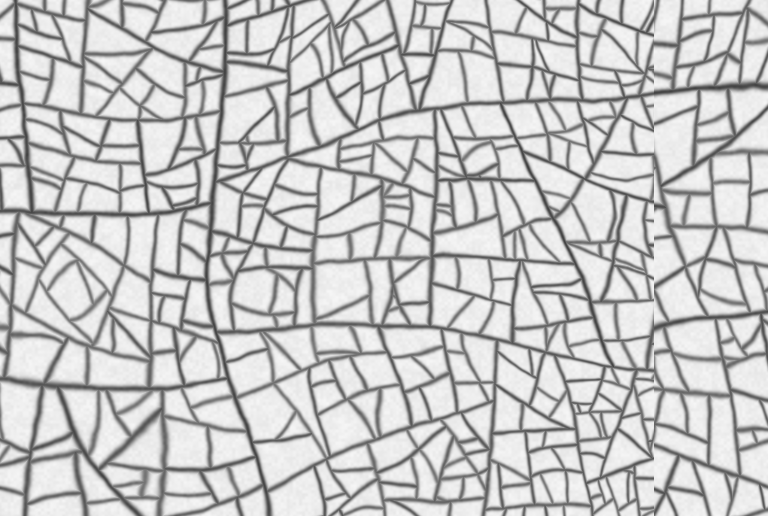
Reproduce this texture procedurally as a WebGL 2 fragment shader.

```glsl
#version 300 es
precision highp float;
// Craquelure: a pale glaze split into small plates by soft dark cracks.

uniform vec2 u_resolution;
out vec4 fragColor;

// Lengths are in canvas heights, areas in heights squared.
const float TILE_WIDTH = 1.267;    // the sheet ends here and a new one begins
const float MARGIN = 0.2;          // extra sheet around the tile, hidden by the warp
const float PLATE_AREA_MIN = 0.0030;
const float PLATE_AREA_MAX = 0.0085;
const float SHARD_AREA = 0.0013;   // limit for the few finely broken plates
const float SHARD_CHANCE = 0.13;
const float CUT_TILT = 0.30;       // radians away from the perpendicular
const float CUT_BEND = 0.09;       // bend relative to plate length
const float CUT_BEND_MAX = 0.011;
const float CRACK_WIDTH_OLD = 0.0056;
const float CRACK_WIDTH_NEW = 0.0046;
const float CRACK_DEPTH_OLD = 0.64;
const float CRACK_DEPTH_NEW = 0.52;
const float GLAZE = 0.932;
const float GRAIN = 0.045;
const int MAX_LEVELS = 14;
const int MAX_CORNERS = 16;

float hash(vec2 p) {
    return fract(sin(dot(p, vec2(127.1, 311.7))) * 43758.5);
}

float noise(vec2 p) {
    vec2 i = floor(p), f = fract(p);
    f = f * f * (3.0 - 2.0 * f);
    float low = mix(hash(i), hash(i + vec2(1, 0)), f.x);
    float high = mix(hash(i + vec2(0, 1)), hash(i + vec2(1, 1)), f.x);
    return mix(low, high, f.y);
}

vec2 noise2(vec2 p) {
    return vec2(noise(p), noise(p + vec2(37.3, 11.9))) - 0.5;
}

// Keeps the part of a convex plate on one side of a line; returns its corner count.
int clipPlate(inout vec2 plate[MAX_CORNERS], int count, vec2 origin, vec2 normal) {
    vec2 kept[MAX_CORNERS];
    int n = 0;
    for (int i = 0; i < count && n < MAX_CORNERS - 1; i++) {
        vec2 a = plate[i], b = plate[(i + 1) % count];
        float da = dot(a - origin, normal), db = dot(b - origin, normal);
        if (da >= 0.0) kept[n++] = a;
        if (da * db < 0.0) kept[n++] = mix(a, b, da / (da - db));
    }
    plate = kept;
    return n;
}

// Splits the sheet again and again around p; returns the crack darkness there.
float cracks(vec2 p, float seed, float widthScale) {
    vec2 plate[MAX_CORNERS];
    vec2 lo = vec2(-MARGIN), hi = vec2(TILE_WIDTH, 1.0) + MARGIN;
    plate[0] = lo;
    plate[1] = vec2(hi.x, lo.y);
    plate[2] = hi;
    plate[3] = vec2(lo.x, hi.y);
    int count = 4;
    float dark = 0.0;

    for (int level = 0; level < MAX_LEVELS; level++) {
        // Area, centre and longest edge of the current plate
        float area = 0.0, longest = 0.0;
        vec2 centre = vec2(0), start = vec2(0), edge = vec2(1, 0);
        for (int i = 0; i < count; i++) {
            vec2 a = plate[i], b = plate[(i + 1) % count];
            area += 0.5 * (a.x * b.y - a.y * b.x);
            centre += a / float(count);
            if (length(b - a) > longest) {
                longest = length(b - a);
                start = a;
                edge = b - a;
            }
        }
        float limit = mix(PLATE_AREA_MIN, PLATE_AREA_MAX, hash(vec2(seed, 1.0)));
        limit *= mix(1.3, 0.8, clamp(centre.x / TILE_WIDTH, 0.0, 1.0));
        if (hash(vec2(seed, 2.0)) < SHARD_CHANCE) limit = SHARD_AREA;
        if (area < limit) break;

        // A bent cut that leaves the longest edge at nearly a right angle
        vec2 origin = start + edge * mix(0.36, 0.64, hash(vec2(seed, 3.0)));
        float tilt = CUT_TILT * (2.0 * hash(vec2(seed, 4.0)) - 1.0);
        vec2 normal = mat2(cos(tilt), sin(tilt), -sin(tilt), cos(tilt)) * edge / longest;
        float bend = min(CUT_BEND_MAX, CUT_BEND * longest);
        float rate = 3.0 / longest;
        float phase = rate * dot(p - origin, vec2(-normal.y, normal.x))
                    + 6.2832 * hash(vec2(seed, 5.0));
        float offset = dot(p - origin, normal) + bend * sin(phase);
        float dist = abs(offset) / length(vec2(1.0, bend * rate * cos(phase)));

        // Older cracks are wider and darker
        float age = clamp(float(level) / 9.0, 0.0, 1.0);
        float width = mix(CRACK_WIDTH_OLD, CRACK_WIDTH_NEW, age) * widthScale;
        float depth = mix(CRACK_DEPTH_OLD, CRACK_DEPTH_NEW, age);
        depth += 0.12 * (hash(vec2(seed, 6.0)) - 0.5);
        dark = max(dark, depth * exp(-dist * dist / (width * width)));

        float side = offset < 0.0 ? -1.0 : 1.0;
        count = clipPlate(plate, count, origin, normal * side);
        seed = hash(vec2(seed, 8.0 + side));
    }
    return dark;
}

void main() {
    vec2 uv = gl_FragCoord.xy / u_resolution.y;
    float sheet = floor(uv.x / TILE_WIDTH);
    vec2 p = vec2(uv.x - sheet * TILE_WIDTH, uv.y);

    // Broad sweep, then small wobble of the crack lines
    vec2 q = p + 0.16 * noise2(p * 2.1 + 5.0 + 9.0 * sheet);
    q += 0.014 * noise2(p * 9.0) + 0.0035 * noise2(p * 45.0);

    float widthScale = mix(1.14, 0.9, p.x / TILE_WIDTH) * mix(0.85, 1.15, noise(p * 14.0));
    float dark = cracks(q, 0.371 + 0.217 * sheet, widthScale);

    // Fine grain and faint mottling of the glaze
    float grain = GRAIN * (noise(uv * 170.0) - 0.5) + 0.025 * (noise(uv * 50.0) - 0.5);
    fragColor = vec4(vec3(GLAZE - dark + grain), 1.0);
}
```
